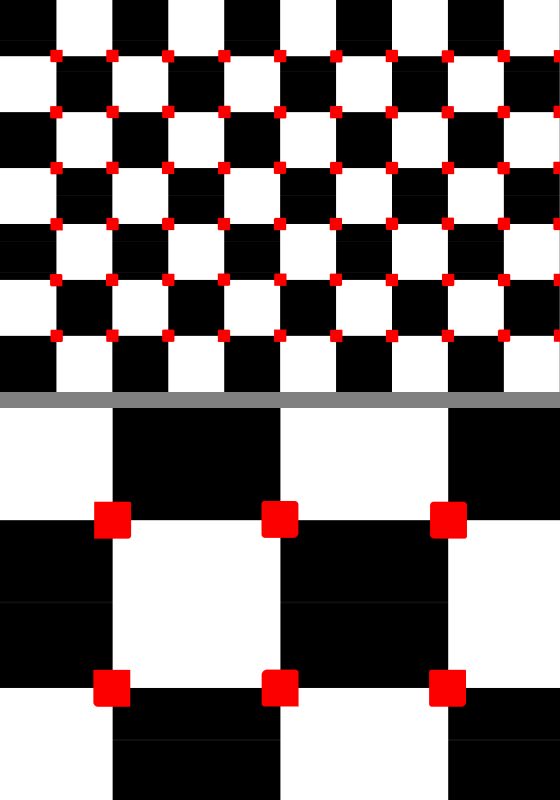
Top: the whole. Bottom: its middle third, enlarged.
Write a WebGL 2 fragment shader that draws this pattern.

```glsl
#version 300 es
precision highp float;
// Black and white checkerboard, ten cells by seven, with a small red square
// on every crossing. The nearest crossing gives both the checker sign and the
// marker distance; faint seams run across the dark cells.

uniform vec2 u_resolution;
out vec4 fragColor;

const float PITCH = 0.09987;                 // cell side, in canvas widths
const vec2 ORIGIN = vec2(0.0009, 0.0005);    // grid offset from the top left
const vec2 FIRST_NODE = vec2(1.0, 1.0);
const vec2 LAST_NODE = vec2(10.0, 6.0);
const float MARKER_HALF = 0.110;             // in cells, as are those below
const float MARKER_JITTER = 0.005;
const float CORNER_MAX = 0.035;
const float SEAM_HALF = 0.006;
const float SEAM_LIGHT = 0.06;
const float SEAM_ROWS[5] = float[5](0.72, 1.27, 3.49, 4.31, 4.87);

const vec3 BLACK = vec3(0.0);
const vec3 WHITE = vec3(1.0);
const vec3 RED = vec3(0.99, 0.0, 0.0);

float hash(vec2 p) {
    return fract(sin(dot(p, vec2(127.1, 311.7))) * 43758.5453);
}

float roundedSquare(vec2 p, float halfSide, float radius) {
    vec2 q = abs(p) - halfSide + radius;
    return length(max(q, 0.0)) + min(max(q.x, q.y), 0.0) - radius;
}

// Coverage of a shape from its signed distance
float cover(float dist, float pixel) {
    return clamp(0.5 - dist / pixel, 0.0, 1.0);
}

void main() {
    // Cell coordinates, counted from the top left
    vec2 fromTop = vec2(gl_FragCoord.x, u_resolution.y - gl_FragCoord.y);
    vec2 grid = (fromTop / u_resolution.x - ORIGIN) / PITCH;
    float pixel = 1.0 / (PITCH * u_resolution.x);

    // Nearest crossing, limited to those inside the board
    vec2 node = clamp(floor(grid + 0.5), FIRST_NODE, LAST_NODE);
    vec2 offset = grid - node;

    // Checker: product of two smoothed square waves
    vec2 parity = 1.0 - 2.0 * mod(node, 2.0);
    vec2 wave = parity * clamp(2.0 * offset / pixel, -1.0, 1.0);
    float dark = 0.5 + 0.5 * wave.x * wave.y;

    // Faint seams in the dark cells
    float seam = 0.0;
    for (int i = 0; i < 5; i++) {
        float dist = abs(grid.y - SEAM_ROWS[i]) - SEAM_HALF;
        seam = max(seam, cover(dist, pixel));
    }
    vec3 color = mix(WHITE, BLACK + SEAM_LIGHT * seam, dark);

    // Red markers, slightly shifted, each corner worn differently
    vec2 shift = vec2(hash(node), hash(node + 17.3)) - 0.5;
    vec2 local = offset - 2.0 * MARKER_JITTER * shift;
    float wear = hash(node * 3.0 + sign(local) + 5.7);
    float marker = roundedSquare(local, MARKER_HALF, CORNER_MAX * wear);
    color = mix(color, RED, cover(marker, pixel));

    fragColor = vec4(color, 1.0);
}
```
